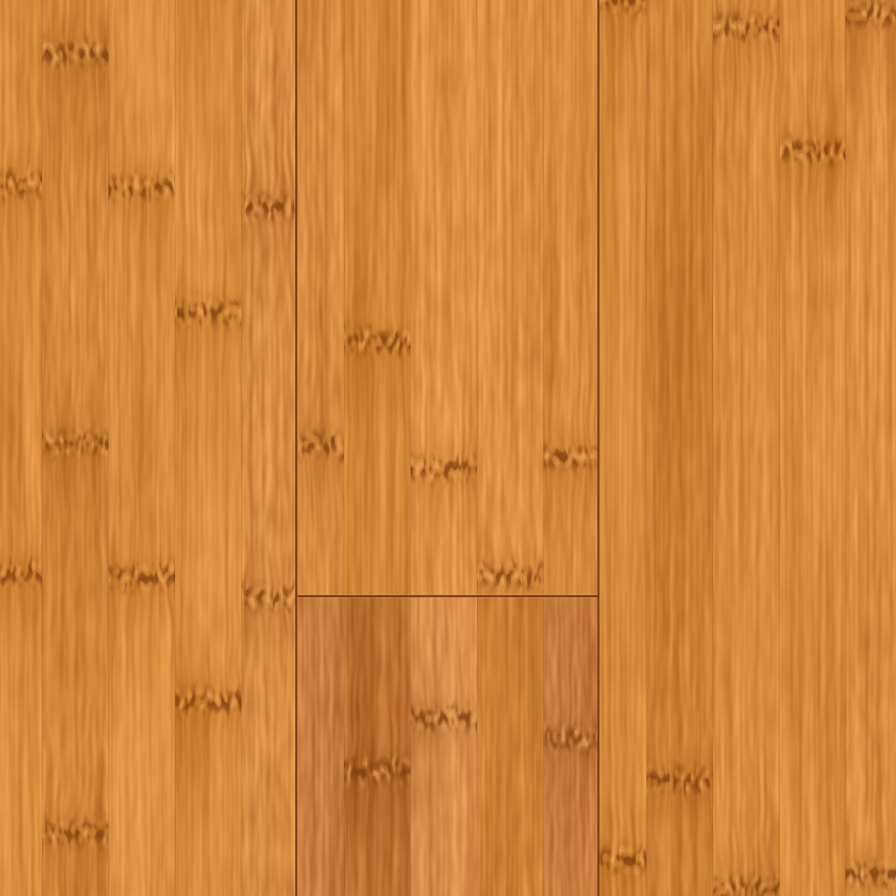
Reproduce this texture procedurally as a WebGL 2 fragment shader.

```glsl
#version 300 es
precision highp float;

uniform vec2 u_resolution;
out vec4 fragColor;

// Layout, as fractions of the canvas
const float PLANK_WIDTH = 0.3372;
const float PLANK_START = -0.0065;
const float STRIP_WIDTH = 0.0742;
const float STRIP_SHIFT = 0.0208;
const float JOINT_HEIGHT = 0.3346;
const float SEAM_HALF_WIDTH = 0.0012;
const float STRIP_LINE = 0.0012;

// Knots: one value per board (left, middle, right, lower middle)
const vec4 KNOT_HEIGHT = vec4(0.785, 0.487, 0.985, 0.26);
const vec4 KNOT_PERIOD = vec4(0.435, 0.92, 0.96, 0.90);
const vec4 KNOT_JITTER = vec4(0.05, 0.03, 0.06, 0.90);
const float KNOT_STAGGER = 0.13;
const float KNOT_HALF_HEIGHT = 0.012;

// Tone: 0 is dark, 1 is light
const float BASE_TONE = 0.70;
const float TONE_JITTER = 0.16;
const float DARK_STRIP = 0.15;
const float LOWER_BOARD_DARKEN = 0.30;
const float GRAIN_STRENGTH = 0.50;

const vec3 DARK_FIBRE = vec3(0.69, 0.39, 0.12);
const vec3 LIGHT_FIBRE = vec3(0.92, 0.62, 0.31);
const vec3 KNOT_BROWN = vec3(0.50, 0.25, 0.06);
const vec3 SEAM_BROWN = vec3(0.40, 0.18, 0.06);
const vec3 EDGE_GLOW = vec3(0.95, 0.68, 0.40);

float hash(vec2 p) {
    vec3 q = fract(p.xyx * 0.1031);
    q += dot(q, q.yzx + 33.33);
    return fract((q.x + q.y) * q.z);
}

float cornerSlope(vec2 cell, vec2 offset) {
    float angle = 6.2832 * hash(cell);
    return dot(vec2(cos(angle), sin(angle)), offset);
}

// Gradient noise, roughly -0.7 to 0.7
float noise(vec2 p) {
    vec2 i = floor(p), f = fract(p);
    vec2 u = f * f * f * (f * (f * 6.0 - 15.0) + 10.0);
    vec2 e = vec2(0.0, 1.0);
    return mix(mix(cornerSlope(i, f), cornerSlope(i + e.yx, f - e.yx), u.x),
               mix(cornerSlope(i + e, f - e), cornerSlope(i + 1.0, f - 1.0), u.x), u.y);
}

// Signed height above the nearest knot of a strip
float knotOffset(float y, int board, float strip, float rnd) {
    float period = KNOT_PERIOD[board];
    float stagger = mod(strip, 2.0) * (2.0 - strip) * KNOT_STAGGER;
    float center = KNOT_HEIGHT[board] + stagger + (rnd - 0.5) * KNOT_JITTER[board];
    return mod(y - center + 0.5 * period, period) - 0.5 * period;
}

vec3 bamboo(vec2 p) {
    // Plank, board and strip under this point
    float along = p.x - PLANK_START;
    float plank = floor(along / PLANK_WIDTH);
    float local = along - plank * PLANK_WIDTH;
    float stripCoord = (local + STRIP_SHIFT) / STRIP_WIDTH;
    float strip = floor(stripCoord);
    bool middle = plank == 1.0;
    bool lower = middle && p.y < JOINT_HEIGHT;
    int board = lower ? 3 : int(plank);
    vec2 id = vec2(strip + 3.0, float(board) * 7.0 + 2.0);
    float rnd = hash(id), rndTone = hash(id + 31.0), rndGrain = hash(id + 67.0);
    vec2 q = p + vec2(0.0, 40.0 * rnd + 3.0);

    // Fibres bend and break up close to a knot
    float d = knotOffset(p.y, board, strip, rnd);
    float near = exp(-abs(d) / 0.11);
    q.x += 0.006 * near * noise(q * vec2(45.0, 16.0));
    float fine = noise(q * vec2(230.0, 5.0));
    float broad = noise(q * vec2(105.0, 1.6) + 9.0);
    float dashes = noise(q * vec2(190.0, 24.0) + 21.0);
    float cloud = noise(q * vec2(14.0, 3.0) + 5.0);
    float dashAmount = mix(0.25, 0.75, rndGrain) + 0.45 * near;
    float grain = 0.75 * fine + 0.65 * broad + dashAmount * dashes;

    float tone = BASE_TONE + (rndTone - 0.5) * TONE_JITTER;
    tone -= strip == 1.0 ? DARK_STRIP : 0.0;
    tone -= lower && strip != 2.0 ? LOWER_BOARD_DARKEN : 0.0;
    tone += GRAIN_STRENGTH * grain + 0.16 * cloud;

    // Stain below the knot, fainter above it
    float stain = d < 0.0 ? exp(d / 0.055) : exp(-d / 0.022);
    tone -= stain * (0.30 + 0.35 * dashes);
    vec3 color = mix(DARK_FIBRE, LIGHT_FIBRE, clamp(tone, -0.25, 1.15));
    color.b += 0.035 * (rndGrain - 0.5) + (lower && strip != 3.0 ? 0.035 : 0.0);

    // Ragged row of dark flecks and pale crescents
    float ragged = d + 0.011 * noise(vec2(q.x * 130.0, rnd * 50.0));
    float band = exp(-pow(abs(ragged) / KNOT_HALF_HEIGHT, 2.0));
    float flecks = noise(q * vec2(160.0, 75.0) + 13.0);
    color = mix(color, KNOT_BROWN, band * smoothstep(-0.08, 0.30, flecks) * 0.80);
    color = mix(color, EDGE_GLOW, band * smoothstep(0.12, 0.42, -flecks) * 0.60);

    // Faint line between strips
    float stripEdge = (0.5 - abs(fract(stripCoord) - 0.5)) * STRIP_WIDTH;
    color *= 1.0 - 0.10 * (1.0 - smoothstep(0.0, STRIP_LINE, stripEdge));

    // Plank seams and the butt joint, each with a pale bevel
    float seam = min(local, PLANK_WIDTH - local);
    float joint = middle ? abs(p.y - JOINT_HEIGHT) : 1.0;
    float gap = min(seam, joint);
    float bevel = 1.0 - smoothstep(SEAM_HALF_WIDTH, 3.0 * SEAM_HALF_WIDTH, gap);
    color = mix(color, EDGE_GLOW, 0.30 * bevel);
    float groove = 1.0 - smoothstep(0.5 * SEAM_HALF_WIDTH, 1.5 * SEAM_HALF_WIDTH, gap);
    return mix(color, SEAM_BROWN, 0.85 * groove);
}

void main() {
    // Four samples per pixel smooth every edge
    vec3 sum = vec3(0.0);
    for (int i = 0; i < 4; i++) {
        vec2 jitter = vec2(i & 1, i >> 1) * 0.5 - 0.25;
        sum += bamboo((gl_FragCoord.xy + jitter) / u_resolution);
    }
    fragColor = vec4(sum * 0.25, 1.0);
}
```
